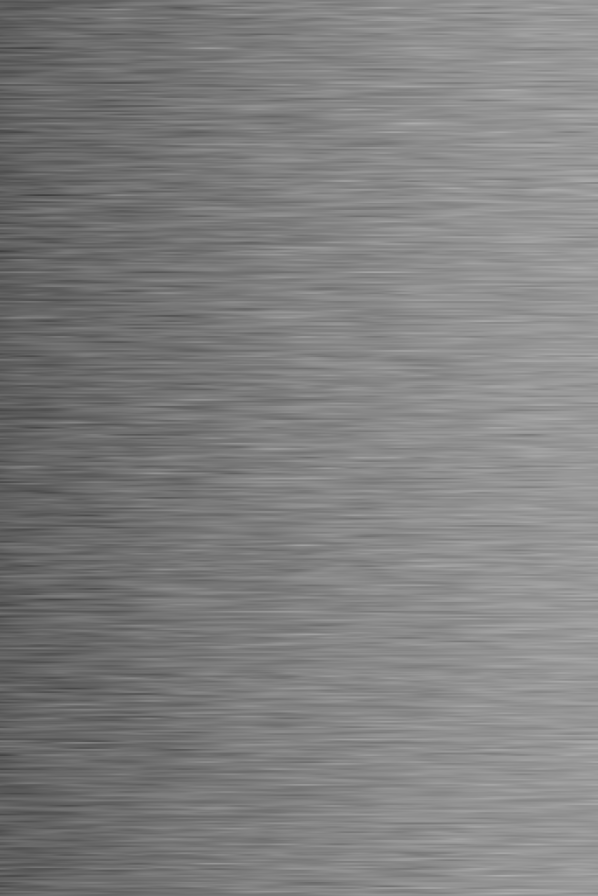
This texture is drawn by a Shadertoy shader. Its source:

```glsl
// Brushed steel: a sheet shaded from dark at the left to light at the right.
// Crisp hairlines, one gradient-noise profile per row, lie over a few layers
// of stretched two-dimensional gradient noise that group them softly.

const float SHADE_LEFT     = 0.370;  // grey at the left edge
const float SHADE_RIGHT    = 0.598;  // grey at the right edge
const float SHADE_CURVE    = 1.35;   // above 1, the left side brightens faster
const float HAIR_ROWS      = 512.0;  // hairlines per canvas height
const float HAIR_DEPTH     = 0.125;  // strength of the hairlines
const float HAIR_LONG      = 3.0;    // noise cells across, longest hairlines
const float HAIR_SHORT     = 8.0;    // noise cells across, shortest hairlines
const float HAIR_BREAKS    = 0.6;    // strength of the shorter breaks
const int   GRAIN_LAYERS   = 3;
const float GRAIN_ROWS     = 300.0;  // rows of the finest soft layer
const float GRAIN_DEPTH    = 0.066;  // strength of the finest soft layer
const float GRAIN_CELLS    = 5.0;    // noise cells across, finest soft layer
const float ROW_RATIO      = 0.62;   // row count from one layer to the next
const float DEPTH_RATIO    = 0.60;   // strength from one layer to the next
const float CONTRAST_LEFT  = 1.15;
const float CONTRAST_RIGHT = 0.85;
const float TAU            = 6.2831853;

// Integer hash of a lattice point and a seed, from 0 to 1.
float hash(ivec2 cell, int seed) {
    uint h = uint(cell.x) * 1597334677u ^ uint(cell.y) * 3812015801u
           ^ uint(seed + 1) * 2654435769u;
    h = (h ^ (h >> 16)) * 2246822519u;
    h = (h ^ (h >> 13)) * 3266489917u;
    h ^= h >> 16;
    return float(h & 65535u) / 65536.0;
}

vec2 gradientAt(ivec2 cell, int seed) {
    float angle = TAU * hash(cell, seed);
    return vec2(cos(angle), sin(angle));
}

// Gradient noise in the plane, centred on zero.
float gradientNoise(vec2 p, int seed) {
    ivec2 cell = ivec2(floor(p));
    vec2 f = fract(p);
    vec2 fade = f * f * f * (f * (f * 6.0 - 15.0) + 10.0);
    float a = dot(gradientAt(cell, seed), f);
    float b = dot(gradientAt(cell + ivec2(1, 0), seed), f - vec2(1, 0));
    float c = dot(gradientAt(cell + ivec2(0, 1), seed), f - vec2(0, 1));
    float d = dot(gradientAt(cell + ivec2(1, 1), seed), f - vec2(1, 1));
    return mix(mix(a, b, fade.x), mix(c, d, fade.x), fade.y);
}

// Gradient noise along a line; each row has its own slopes.
float lineNoise(float x, int row, int seed) {
    int cell = int(floor(x));
    float f = fract(x);
    float fade = f * f * f * (f * (f * 6.0 - 15.0) + 10.0);
    float slopeA = hash(ivec2(cell, row), seed) * 2.0 - 1.0;
    float slopeB = hash(ivec2(cell + 1, row), seed) * 2.0 - 1.0;
    return mix(slopeA * f, slopeB * (f - 1.0), fade);
}

// Brightness along one hairline, with random length, phase and strength.
float hairline(float x, int row) {
    float cells = mix(HAIR_LONG, HAIR_SHORT, hash(ivec2(row, 0), 20));
    float phase = 16.0 * hash(ivec2(row, 1), 20);
    float strength = mix(0.5, 1.5, hash(ivec2(row, 2), 20));
    float streak = lineNoise(x * cells + phase, row, 21);
    float breaks = lineNoise(x * cells * 2.7 + phase * 1.7, row, 22);
    return strength * (streak + HAIR_BREAKS * breaks);
}

// Hairlines with the edge between rows smoothed over one pixel.
float hairlines(vec2 uv) {
    float y = uv.y * HAIR_ROWS;
    float pixel = HAIR_ROWS / iResolution.y;
    float edge = floor(y + 0.5);
    float above = clamp((y - edge) / pixel + 0.5, 0.0, 1.0);
    return mix(hairline(uv.x, int(edge) - 1), hairline(uv.x, int(edge)), above);
}

// Soft grain; rows too fine for the canvas fade out.
float grain(vec2 uv) {
    float sum = 0.0;
    float rows = GRAIN_ROWS;
    float depth = GRAIN_DEPTH;
    for (int i = 0; i < GRAIN_LAYERS; i++) {
        float cells = GRAIN_CELLS + 2.0 * float(i);
        float visible = 1.0 - smoothstep(0.9, 1.4, rows / iResolution.y);
        vec2 offset = vec2(0.37, 0.23) * float(i);
        sum += depth * visible * gradientNoise(uv * vec2(cells, rows) + offset, i);
        rows *= ROW_RATIO;
        depth *= DEPTH_RATIO;
    }
    return sum;
}

void mainImage(out vec4 fragColor, in vec2 fragCoord) {
    vec2 uv = fragCoord / iResolution.xy;

    // Broad lighting across the sheet
    float light = 1.0 - pow(max(1.0 - uv.x, 0.0), SHADE_CURVE);
    float grey = mix(SHADE_LEFT, SHADE_RIGHT, light);

    // Brush marks, stronger on the dark side
    float marks = HAIR_DEPTH * hairlines(uv) + grain(uv);
    grey += marks * mix(CONTRAST_LEFT, CONTRAST_RIGHT, uv.x);

    fragColor = vec4(vec3(clamp(grey, 0.0, 1.0)), 1.0);
}
```
